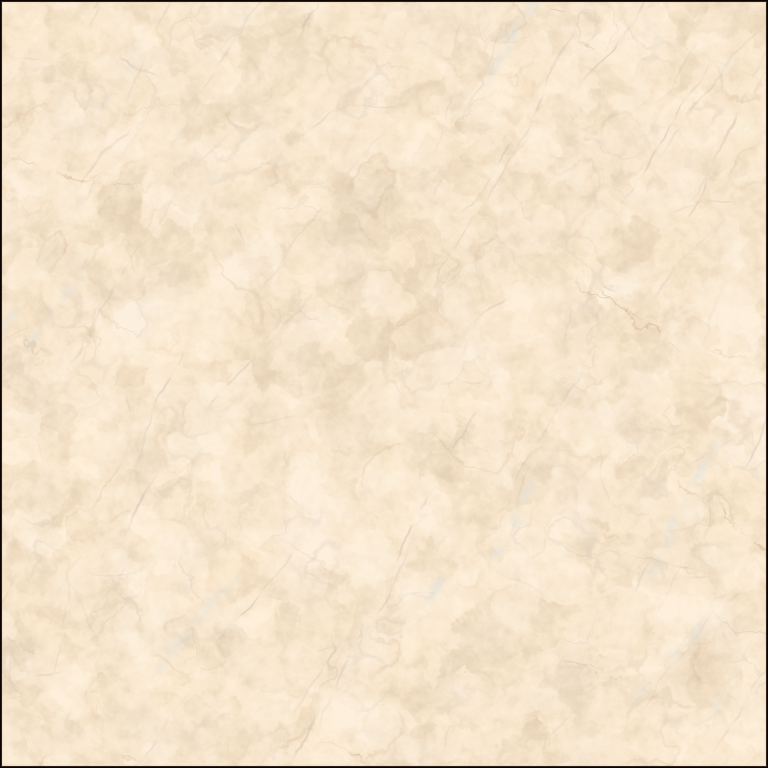
Write a three.js fragment shader that draws this texture.

```glsl
varying vec2 vUv;

const vec3 CREAM = vec3(0.974, 0.906, 0.808);
const vec3 SAND = vec3(0.906, 0.828, 0.718);
const vec3 IVORY = vec3(0.992, 0.937, 0.858);
const vec3 GREY_VEIN = vec3(0.800, 0.748, 0.700);
const vec3 RUST_VEIN = vec3(0.765, 0.620, 0.470);
const vec3 PALE_BLUE = vec3(0.895, 0.892, 0.865);
const vec3 FRAME = vec3(0.06, 0.02, 0.0);

vec2 hash2(vec2 p) {
  vec2 k = vec2(dot(p, vec2(127.1, 311.7)), dot(p, vec2(269.5, 183.3)));
  return fract(sin(k) * 43758.545);
}

float gradientCorner(vec2 cell, vec2 corner, vec2 f) {
  return dot(hash2(cell + corner) * 2.0 - 1.0, f - corner);
}

float gradientNoise(vec2 p) {
  vec2 i = floor(p), f = fract(p);
  vec2 u = f * f * f * (f * (f * 6.0 - 15.0) + 10.0);
  vec2 e = vec2(0.0, 1.0);
  return mix(mix(gradientCorner(i, e.xx, f), gradientCorner(i, e.yx, f), u.x),
             mix(gradientCorner(i, e.xy, f), gradientCorner(i, e.yy, f), u.x), u.y);
}

float fbm(vec2 p) {
  float sum = 0.0, amp = 0.55;
  for (int i = 0; i < 5; i++) {
    sum += amp * gradientNoise(p);
    p = mat2(1.6, 1.2, -1.2, 1.6) * p + 7.3;
    amp *= 0.55;
  }
  return sum;
}

vec2 warp(vec2 p, float scale, float amount, float seed) {
  vec2 q = p * scale + seed;
  return p + amount * vec2(fbm(q), fbm(q + 31.7));
}

// Blended tone of scattered stone fragments
float fragments(vec2 p, float sharpness) {
  vec2 i = floor(p), f = fract(p);
  float tone = 0.0, total = 0.0;
  for (int y = -1; y <= 1; y++) {
    for (int x = -1; x <= 1; x++) {
      vec2 cell = vec2(float(x), float(y));
      vec2 toSeed = cell + hash2(i + cell) - f;
      float weight = exp(-sharpness * dot(toSeed, toSeed));
      tone += weight * hash2(i + cell + 57.0).x;
      total += weight;
    }
  }
  return tone / total - 0.5;
}

// Tapered, broken line around the given centre
float vein(vec2 p, vec2 centre, float angle, float halfLength, float width, float seed) {
  float c = cos(angle), s = sin(angle);
  vec2 d = p - centre;
  vec2 q = vec2(c * d.x + s * d.y, c * d.y - s * d.x);
  float taper = 1.0 - smoothstep(0.4, 1.0, abs(q.x) / halfLength);
  float breaks = smoothstep(-0.3, 0.25, gradientNoise(vec2(q.x * 34.0, seed * 3.7)));
  return taper * breaks * (1.0 - smoothstep(0.1 * width, width, abs(q.y)));
}

float veinGroup(vec2 p, float count, float angle, float spread, float reach, float width, float seed) {
  float ink = 0.0;
  for (int i = 0; i < 48; i++) {
    if (float(i) >= count) break;
    vec2 id = vec2(float(i), seed);
    vec2 shape = hash2(id + 13.0);
    float turn = angle + spread * (shape.x - 0.5);
    float size = mix(0.3, 1.0, shape.y);
    float strength = mix(0.3, 1.0, hash2(id + 29.0).x);
    ink = max(ink, strength * vein(p, hash2(id), turn, reach * size, width, float(i) + seed));
  }
  return ink;
}

// Wandering cracks along the zero contour of noise
float cracks(vec2 p, float scale, float width, float seed) {
  float line = 1.0 - smoothstep(0.0, width, abs(gradientNoise(p * scale + seed)));
  return line * smoothstep(-0.05, 0.3, gradientNoise(p * 11.0 + seed * 2.0));
}

void main() {
  vec2 p = vUv;
  vec2 gentle = warp(p, 9.0, 0.026, 3.0);
  vec2 jagged = warp(p, 18.0, 0.05, 19.0);

  // Mottled ground of clouds, broken fragments and fine grain
  float tone = 0.52 + 0.26 * fbm(p * 5.0 + 2.0) + 0.40 * fbm(jagged * 13.0);
  tone += 0.27 * fragments(jagged * 17.0, 40.0) + 0.22 * fragments(jagged * 40.0, 30.0);
  tone += 0.42 * fbm(gentle * 38.0 + 9.0) + 0.26 * fbm(p * 85.0 + 4.0);
  vec3 color = mix(SAND, CREAM, clamp((tone - 0.13) / 0.39, 0.0, 1.0));
  color = mix(color, IVORY, clamp((tone - 0.52) / 0.27, 0.0, 1.0));
  color += vec3(0.010, 0.0, -0.020) * gradientNoise(p * 14.0 + 40.0);

  // Pale streaks and mineral veins
  float streak = veinGroup(gentle, 12.0, 0.95, 0.4, 0.16, 0.011, 5.0);
  streak *= smoothstep(-0.2, 0.1, fbm(jagged * 40.0));
  color = mix(color, PALE_BLUE, 0.75 * streak);
  float grey = veinGroup(gentle, 36.0, 1.02, 0.45, 0.2, 0.0024, 11.0);
  color = mix(color, GREY_VEIN, 0.5 * grey);
  float hairs = veinGroup(gentle, 48.0, 0.8, 2.6, 0.07, 0.0022, 37.0);
  color = mix(color, GREY_VEIN, 0.4 * hairs);
  float rust = veinGroup(jagged, 16.0, -0.5, 0.7, 0.12, 0.0024, 23.0);
  color = mix(color, RUST_VEIN, 0.42 * rust);
  color = mix(color, RUST_VEIN, 0.17 * cracks(jagged, 12.0, 0.04, 8.0));
  color = mix(color, GREY_VEIN, 0.22 * cracks(jagged, 22.0, 0.06, 51.0));

  // Thin dark frame
  vec2 edge = min(p, 1.0 - p);
  float inside = smoothstep(0.0015, 0.0035, min(edge.x, edge.y));
  gl_FragColor = vec4(mix(FRAME, color, inside), 1.0);
}
```
